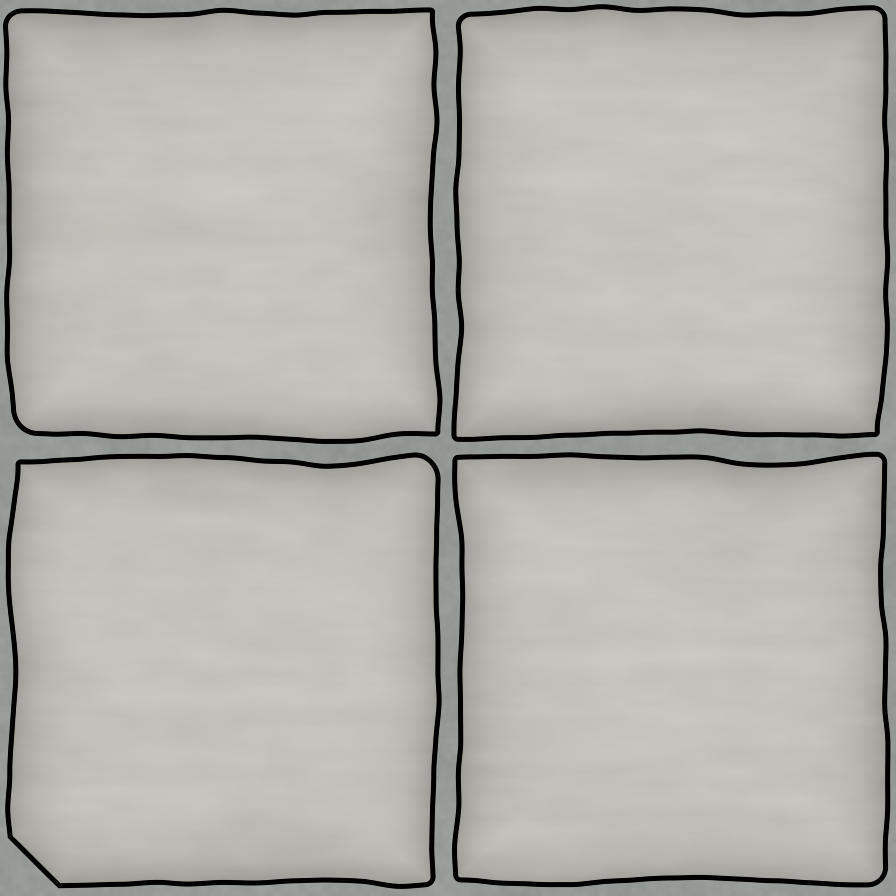
A Shadertoy shader for this pattern:

```glsl
// Two by two worn stone tiles with hand-inked outlines on grey-green grout.
// Each tile is a rounded-box distance whose sides wobble with value noise;
// the same distance drives the ink line and the soft shading at the rim.

const float TILES = 2.0;
const float HALF_SIZE = 0.474;       // in cell units
const float INK_HALF_WIDTH = 0.0056;
const vec3 FACE = vec3(0.773, 0.763, 0.740);
const vec3 RIM = vec3(0.610, 0.605, 0.585);
const vec3 GROUT = vec3(0.585, 0.605, 0.590);

float hash(vec2 p) {
    vec3 q = fract(vec3(p.xyx) * 0.1031);
    q += dot(q, q.yzx + 33.33);
    return fract((q.x + q.y) * q.z);
}

float noise(vec2 p) {
    vec2 i = floor(p), f = fract(p);
    f = f * f * (3.0 - 2.0 * f);
    vec2 e = vec2(1.0, 0.0);
    return mix(mix(hash(i), hash(i + e.xy), f.x),
               mix(hash(i + e.yx), hash(i + e.xx), f.x), f.y);
}

// Layered noise centred on zero
float fbm(vec2 p) {
    float sum = 0.0, gain = 0.5;
    for (int i = 0; i < 4; i++) {
        sum += gain * (noise(p) - 0.5);
        p = p * 2.03 + 17.0;
        gain *= 0.5;
    }
    return sum;
}

// Offset of one side at position t along it
float sideWobble(float t, float seed) {
    return 0.028 * (noise(vec2(t * 4.5 + 20.0, seed)) - 0.5)
         + 0.008 * (noise(vec2(t * 13.0 + 60.0, seed + 50.0)) - 0.5);
}

// Signed distance to a tile; p is centred on the cell
float tileDistance(vec2 p, vec2 tile) {
    vec2 side = step(0.0, p);
    vec2 corner = tile * 2.0 + side;
    float seed = 4.0 * (tile.x + TILES * tile.y) + 7.0;
    vec2 wobble = vec2(sideWobble(p.y, seed + side.x),
                       sideWobble(p.x, seed + 2.0 + side.y));
    vec2 d = abs(p) - HALF_SIZE - wobble;

    // Corners range from nearly square to well rounded
    float h = hash(corner + 23.0);
    float radius = 0.005 + 0.055 * h * h;
    vec2 q = d + radius;
    float box = length(max(q, 0.0)) + min(max(q.x, q.y), 0.0) - radius;

    // One corner of the floor is chipped off
    float chip = corner.x + corner.y < 0.5 ? 0.11 : 0.0;
    return max(box, (d.x + d.y + chip) * 0.7071);
}

// Brushed stone, darker and uneven towards the rim
vec3 stoneColor(vec2 uv, float d) {
    float streaks = 0.040 * fbm(uv * vec2(5.0, 45.0) + 5.0);
    float blotches = 0.035 * fbm(uv * vec2(22.0, 50.0) + 40.0);
    float clouds = 0.030 * fbm(uv * 7.0 + 80.0);
    float reach = 18.0 + 10.0 * fbm(uv * 9.0 + 110.0);
    float shade = exp(min(d, 0.0) * reach);
    return mix(FACE, RIM, shade) + streaks + blotches + clouds;
}

vec3 groutColor(vec2 uv) {
    float speckle = 0.06 * fbm(uv * 110.0 + 9.0);
    float patches = 0.05 * fbm(uv * 14.0 + 31.0);
    return GROUT + speckle + patches;
}

void mainImage(out vec4 fragColor, in vec2 fragCoord) {
    vec2 uv = fragCoord / iResolution.xy;
    vec2 cell = uv * TILES;
    float pixel = TILES / iResolution.y;

    float d = tileDistance(fract(cell) - 0.5, floor(cell));
    float inside = smoothstep(pixel, -pixel, d);
    float ink = 1.0 - smoothstep(-0.6 * pixel, 0.6 * pixel, abs(d) - INK_HALF_WIDTH);

    vec3 color = mix(groutColor(uv), stoneColor(uv, d), inside);
    fragColor = vec4(mix(color, vec3(0.0), ink), 1.0);
}
```
